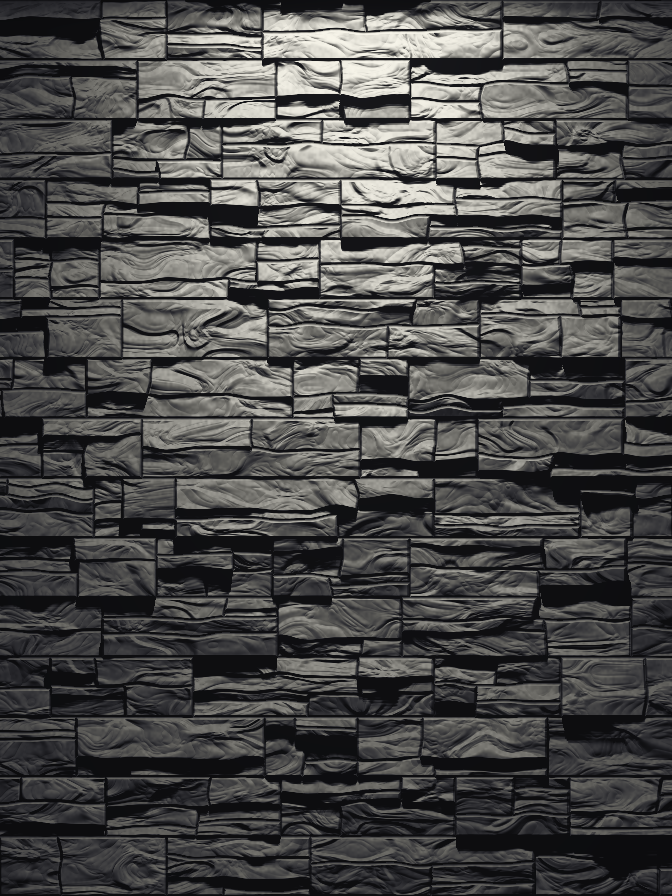
Reproduce this texture procedurally as a Shadertoy shader.

```glsl
// Stacked split-stone wall washed by a lamp at the top centre.
// Courses are cut into ragged stones by random bisection; the resulting
// height field is lit at a grazing angle, with shadows marched toward the lamp.

const float COURSES = 15.0;                     // courses per canvas height
const float BLOCK_WIDTH = 0.185;
const vec3 SPLIT_CHANCE = vec3(0.93, 0.70, 0.42);
const float RAGGED = 0.007;                     // wobble of inner splits
const float PROTRUSION = 0.019;
const float TILT = 0.009;
const float LEDGES = 0.008;
const float ROUGHNESS = 0.0075;
const float JOINT = 0.0024;
const float JOINT_DEPTH = 0.003;
const vec2 LAMP = vec2(0.40, 0.96);
const float SHADOW_REACH = 0.052;
const int SHADOW_STEPS = 18;
const float GAIN = 1.9;
const vec3 COOL = vec3(0.96, 0.97, 1.13);
const vec3 WARM = vec3(1.01, 1.00, 0.955);

float hash(vec2 p) {
    return fract(sin(dot(p, vec2(12.9898, 78.233))) * 43758.5453);
}

float noise(vec2 p) {
    vec2 i = floor(p), f = fract(p);
    f = f * f * (3.0 - 2.0 * f);
    return mix(mix(hash(i), hash(i + vec2(1, 0)), f.x),
               mix(hash(i + vec2(0, 1)), hash(i + vec2(1, 1)), f.x), f.y);
}

// Broken rock face: stepped ledges plus ridged noise
float rockFace(vec2 p, float seed) {
    vec2 q = p * vec2(15.0, 30.0) + floor(seed * 60.0);
    q += 0.9 * vec2(noise(q * 1.3 + 4.0), noise(q * 1.7 + 8.0));
    float t = noise(q * 1.1) * 3.0;
    float ledge = (floor(t) + smoothstep(0.65, 1.0, fract(t))) / 3.0;
    float ridges = 0.0, amp = 0.5;
    for (int k = 0; k < 4; k++) {
        ridges += amp * abs(2.0 * noise(q) - 1.0);
        q = mat2(1.9, 0.7, -0.7, 1.9) * q + 3.7;
        amp *= 0.5;
    }
    return LEDGES * ledge + ROUGHNESS * ridges;
}

float blockEdge(float i, float row) {
    return i + 0.6 * hash(vec2(i, row + 0.3));
}

// Wall height at p; also gives the stone's seed and distance to its joint
float wallHeight(vec2 p, out float seed, out float edge) {
    float row = floor(p.y * COURSES);
    float x = p.x / BLOCK_WIDTH + 7.0 * hash(vec2(row, 3.0));
    float i = floor(x);
    if (x < blockEdge(i, row)) i -= 1.0;
    vec2 q = vec2(x * BLOCK_WIDTH, p.y);
    vec2 lo = vec2(blockEdge(i, row) * BLOCK_WIDTH, row / COURSES);
    vec2 hi = vec2(blockEdge(i + 1.0, row) * BLOCK_WIDTH, (row + 1.0) / COURSES);
    vec2 border = min(q - lo, hi - q);
    edge = min(border.x, border.y);
    seed = hash(vec2(i, row) + 0.5);

    // Bisect the block: layers, then stones, then thin slips
    vec2 ragged = q + RAGGED * (vec2(noise(p * vec2(20, 45)), noise(p * vec2(32, 20) + 9.0)) - 0.5);
    for (int k = 0; k < 3; k++) {
        float level = float(k);
        if (hash(vec2(seed, level + 1.0)) > SPLIT_CHANCE[k]) continue;
        vec2 cut = mix(lo, hi, mix(0.28, 0.72, hash(vec2(seed, level + 7.0))));
        bool upright = k == 1;
        float side = upright ? ragged.x - cut.x : ragged.y - cut.y;
        edge = min(edge, abs(side));
        if (side > 0.0) lo = upright ? vec2(cut.x, lo.y) : vec2(lo.x, cut.y);
        else hi = upright ? vec2(cut.x, hi.y) : vec2(hi.x, cut.y);
        seed = hash(vec2(seed, level + (side > 0.0 ? 11.0 : 17.0)));
    }
    float rise = (q.y - lo.y) / (hi.y - lo.y) - 0.5;
    return PROTRUSION * seed + TILT * rise * (hash(vec2(seed, 5.0)) - 0.5)
         + rockFace(p, seed) - JOINT_DEPTH * (1.0 - smoothstep(0.0, JOINT, edge));
}

// Pool of light widening and fading down the wall
float lampPool(vec2 p) {
    float depth = max(LAMP.y - p.y, 0.0);
    float across = (p.x - LAMP.x) / (0.21 + 0.45 * depth);
    float pool = (0.12 + 0.9 * exp(-1.8 * depth)) * mix(0.2, 1.0, exp(-across * across));
    return pool * mix(0.4, 1.0, smoothstep(1.0, 0.965, p.y));
}

void mainImage(out vec4 fragColor, in vec2 fragCoord) {
    vec2 p = fragCoord / iResolution.y;
    float seed, edge, s, e;
    float h = wallHeight(p, seed, edge);

    // Grazing light on the face
    const float EPS = 0.0012;
    vec2 slope = vec2(wallHeight(p + vec2(EPS, 0), s, e), wallHeight(p + vec2(0, EPS), s, e)) - h;
    slope = clamp(slope / EPS, -1.2, 1.2);
    float grazing = mix(0.42, 0.72, p.y);
    vec2 toLamp = normalize(vec2(0.5 * (LAMP.x - p.x), 0.6));
    float lit = max(dot(normalize(vec3(-slope, 1.0)), normalize(vec3(toLamp, grazing))), 0.0);

    // Shadows of the stones above
    float clearance = 1.0;
    for (int k = 1; k <= SHADOW_STEPS; k++) {
        float t = SHADOW_REACH * pow(float(k) / float(SHADOW_STEPS), 1.5);
        clearance = min(clearance, h + grazing * t - wallHeight(p + toLamp * t, s, e));
    }
    float shadow = smoothstep(-0.0028, 0.0004, clearance);

    // Tone and tint
    float pool = lampPool(p);
    float albedo = mix(0.82, 1.1, hash(vec2(seed, 9.0))) * mix(0.9, 1.1, noise(p * 330.0));
    float tone = min(GAIN * pow(lit, 1.2), 1.3) * shadow * albedo;
    tone *= mix(0.25, 1.0, smoothstep(0.0, JOINT, edge));
    float value = 0.035 + pool * (0.06 + 0.94 * tone);
    value = value < 0.7 ? value : 0.7 + 0.28 * (1.0 - exp(-(value - 0.7) / 0.28));
    fragColor = vec4(value * mix(COOL, WARM, smoothstep(0.03, 0.4, value)), 1.0);
}
```
